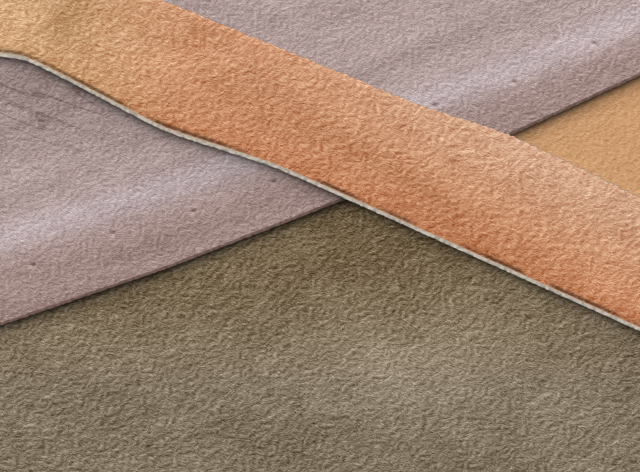
This texture is drawn by a WebGL 2 fragment shader. Its source:

```glsl
#version 300 es
precision highp float;

uniform vec2 u_resolution;
out vec4 fragColor;

float hash(vec2 p) {
    vec3 q = fract(vec3(p.xyx) * 0.1031);
    q += dot(q, q.yzx + 33.33);
    return fract((q.x + q.y) * q.z);
}

float noise(vec2 p) {
    vec2 i = floor(p), f = fract(p);
    f = f * f * (3.0 - 2.0 * f);
    float low = mix(hash(i), hash(i + vec2(1, 0)), f.x);
    float high = mix(hash(i + vec2(0, 1)), hash(i + vec2(1, 1)), f.x);
    return mix(low, high, f.y);
}

float fbm(vec2 p) {
    float sum = 0.0, gain = 0.5;
    for (int i = 0; i < 4; i++) {
        sum += gain * noise(p);
        p = mat2(1.6, 1.2, -1.2, 1.6) * p + 17.0;
        gain *= 0.5;
    }
    return sum;
}

float blob(vec2 p, vec2 center, vec2 size) {
    vec2 d = (p - center) / size;
    return exp(-dot(d, d));
}

// Rounded ramp that starts at zero, used to bend a line
float hinge(float d) {
    return 0.5 * (d + sqrt(d * d + 0.0006));
}

float stripBottom(float x) {
    return 0.890 - 0.10 * x - 0.43 * hinge(x - 0.055)
         + 0.21 * hinge(x - 0.345) - 0.13 * hinge(x - 0.583);
}

float stripTop(float x) {
    return 1.0 - 0.41 * (x - 0.345) + 0.09 * hinge(x - 0.883)
         - 0.17 * hinge(x - 1.078);
}

float mauveBottom(float x) {
    return 0.316 + 0.342 * x + 0.045 * hinge(x - 0.353)
         + 0.075 * hinge(x - 1.078);
}

// Side-lit nap: warped fibres, finer hairs and speckle, foreshortened in height
float suede(vec2 p, float scale) {
    vec2 q = vec2(p.x, p.y * 1.25) * scale;
    q += 1.2 * vec2(noise(q * 0.4), noise(q * 0.4 + 31.0));
    vec2 light = vec2(-0.45, 0.6);
    vec2 hair = mat2(0.8, 0.6, -0.6, 0.8) * q * 2.1;
    float coarse = noise(q) - noise(q + light);
    float fine = noise(hair) - noise(hair + light);
    float speckle = noise(q * 3.1 + 53.0) - 0.5;
    float mottle = fbm(q * 0.22 + 11.0) - 0.47;
    return 0.8 * coarse + 0.65 * fine + 0.45 * speckle + 0.45 * mottle;
}

vec3 oliveHide(vec2 p) {
    vec3 color = mix(vec3(0.50, 0.45, 0.375), vec3(0.485, 0.415, 0.315), smoothstep(0.1, 0.5, p.y));
    color += 0.06 * blob(p, vec2(0.92, 0.22), vec2(0.28, 0.13));
    color -= 0.06 * blob(p, vec2(0.82, 0.50), vec2(0.20, 0.10));
    color -= 0.03 * blob(p, vec2(0.62, 0.06), vec2(0.25, 0.07));
    color += 0.10 * (fbm(p * vec2(5.0, 8.0)) - 0.47);
    return color + 0.21 * suede(p, 130.0);
}

vec3 mauveHide(vec2 p, float rise) {
    float ridge = rise - mix(0.165, 0.11, p.x / 1.36);
    vec3 color = mix(vec3(0.62, 0.525, 0.505), vec3(0.685, 0.605, 0.59), smoothstep(-0.09, 0.03, ridge));
    color += vec3(0.07, 0.085, 0.11) * exp(-ridge * ridge / 0.0012);
    color += 0.09 * (fbm(vec2(p.x * 3.0, rise * 22.0)) - 0.47);
    // Creases in the far left corner
    float corner = blob(p, vec2(0.08, 0.80), vec2(0.20, 0.10));
    vec2 along = vec2(p.x + p.y * 0.3, p.y + 0.42 * p.x);
    float crease = abs(noise(along * vec2(11.0, 48.0)) - 0.5);
    color -= corner * (0.06 + 0.12 * (1.0 - smoothstep(0.0, 0.12, crease)));
    // Small pits along the margin
    for (int i = 0; i < 8; i++) {
        float k = float(i);
        float x = 0.07 + 0.17 * k;
        vec2 pit = vec2(x, mauveBottom(x) + 0.09 + 0.04 * hash(vec2(k, 5.0)));
        color -= 0.20 * blob(p, pit, vec2(0.006, 0.004));
        color += 0.12 * blob(p, pit - vec2(0.002, 0.008), vec2(0.007, 0.004));
    }
    return color + 0.15 * suede(p + 3.0, 145.0);
}

vec3 orangeHide(vec2 p, float rise) {
    vec3 color = mix(vec3(0.82, 0.66, 0.50), vec3(0.78, 0.555, 0.415), smoothstep(0.05, 0.5, p.x));
    color += vec3(0.04, 0.09, 0.11) * smoothstep(0.06, 0.24, rise) * smoothstep(0.4, 1.2, p.x);
    color -= vec3(0.05, 0.08, 0.09) * exp(-rise / 0.05);
    color += 0.06 * blob(p, vec2(0.04, 0.96), vec2(0.07, 0.05));
    color -= 0.08 * blob(p, vec2(0.14, 0.97), vec2(0.04, 0.05));
    color += 0.05 * blob(p, vec2(0.42, 0.87), vec2(0.10, 0.03));
    color += 0.12 * (fbm(vec2(p.x + p.y, p.y + 0.42 * p.x) * vec2(6.0, 13.0)) - 0.47);
    return color + vec3(0.16, 0.20, 0.20) * suede(p + 7.0, 125.0);
}

void main() {
    vec2 p = gl_FragCoord.xy / u_resolution.y;
    float pixel = 1.0 / u_resolution.y;
    float fuzz = 0.003 * (noise(p * 170.0) - 0.5);
    float mauveRise = 0.93 * (p.y - mauveBottom(p.x)) + fuzz * 0.5;
    float stripRise = 0.91 * (p.y - stripBottom(p.x)) + fuzz * 0.5;
    float stripDrop = 0.91 * (stripTop(p.x) - p.y) + fuzz * 1.6;

    // Lowest hides: olive in front, tan behind the strip
    float behind = smoothstep(-pixel, pixel, -stripDrop);
    vec3 tanHide = vec3(0.80, 0.61, 0.44) + 0.10 * suede(p, 145.0);
    vec3 color = mix(oliveHide(p), tanHide, behind);
    color *= 1.0 - 0.75 * exp(-max(-mauveRise - 0.006, 0.0) / 0.012);

    // Mauve hide with its cut side
    float cutSide = smoothstep(-0.006 - pixel, -0.006 + pixel, mauveRise);
    color = mix(color, vec3(0.43, 0.34, 0.31) + 24.0 * fuzz, cutSide);
    color = mix(color, mauveHide(p, mauveRise), smoothstep(-pixel, pixel, mauveRise));

    // Shadow under the strip, then its pale cut side and face
    float below = max(-stripRise - 0.008, 0.0);
    color *= 1.0 - (1.0 - behind) * (0.50 * exp(-below / 0.008) + 0.14 * exp(-below / 0.035));
    float within = smoothstep(-pixel, pixel, stripDrop);
    float paleSide = smoothstep(-0.008 - pixel, -0.008 + pixel, stripRise) * within;
    color = mix(color, vec3(0.72, 0.68, 0.63) + 60.0 * fuzz, paleSide);
    vec3 face = orangeHide(p, stripRise);
    float seam = exp(-pow((stripRise - 0.004) / 0.004, 2.0)) * smoothstep(0.25, 0.6, noise(p * 14.0));
    face *= 1.0 - 0.42 * seam;
    face += 0.06 * exp(-max(stripDrop, 0.0) / 0.006);
    color = mix(color, face, smoothstep(-pixel, pixel, stripRise) * within);

    fragColor = vec4(clamp(color, 0.0, 1.0), 1.0);
}
```
